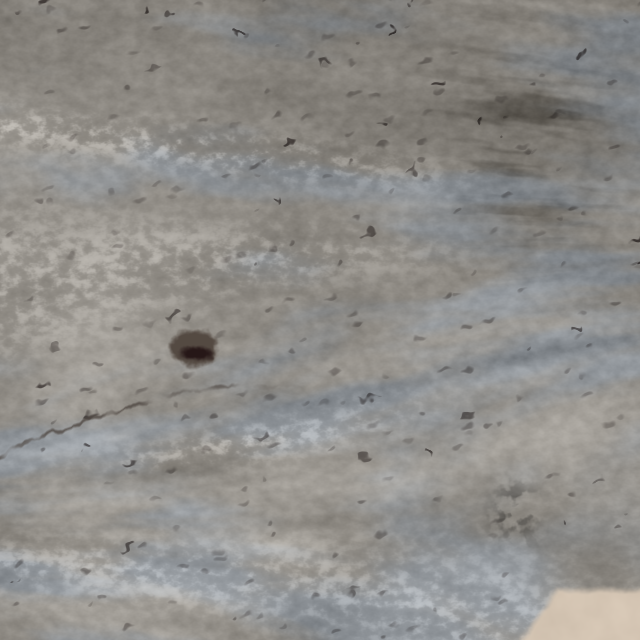
Write a WebGL 1 fragment shader that draws this texture.

```glsl
precision highp float;
// Weathered grey stone: smeared warm and blue-grey layers with pale crust,
// small pits, a hole, a ragged crack and one cream corner.
// Gradient noise is stretched along a bent flow; marks are distance shapes.

uniform vec2 u_resolution;

#define BASE_TONE 0.565
#define BROAD_CONTRAST 0.09
#define STREAK_CONTRAST 0.11
#define GRAIN_CONTRAST 0.065
#define CRUST_STRENGTH 0.13
#define BLUE_STRENGTH 0.85
#define PIT_DEPTH 0.6
#define CRACK_WIDTH 0.0032
#define HOLE_CENTER vec2(0.302, 0.456)
#define CREAM vec3(0.83, 0.77, 0.70)
#define WARM_TINT vec3(0.016, 0.0, -0.026)
#define BLUE_TINT vec3(-0.026, 0.0, 0.028)

vec2 hash2(vec2 c) {
  vec2 q = vec2(dot(c, vec2(127.1, 311.7)), dot(c, vec2(269.5, 183.3)));
  return fract(sin(q) * 43758.5);
}

float gradientCorner(vec2 cell, vec2 corner, vec2 f) {
  float angle = 6.2832 * hash2(cell + corner).x;
  return dot(vec2(cos(angle), sin(angle)), f - corner);
}

float noise(vec2 p) {
  vec2 cell = floor(p), f = fract(p);
  vec2 w = f * f * f * (f * (f * 6.0 - 15.0) + 10.0);
  float low = mix(gradientCorner(cell, vec2(0, 0), f), gradientCorner(cell, vec2(1, 0), f), w.x);
  float high = mix(gradientCorner(cell, vec2(0, 1), f), gradientCorner(cell, vec2(1, 1), f), w.x);
  return 1.4 * mix(low, high, w.y);
}

float fbm(vec2 p) {
  float sum = 0.0, gain = 0.6;
  for (int i = 0; i < 4; i++) {
    sum += gain * noise(p);
    p = mat2(1.6, 0.9, -0.9, 1.6) * p + 7.3;
    gain *= 0.55;
  }
  return sum;
}

float band(float x, float center, float width) {
  float d = (x - center) / width;
  return exp(-d * d);
}

// Scattered oval pits: one candidate per cell, kept with the given chance.
float pits(vec2 p, float cells, float chance, float radius) {
  vec2 q = p * cells + 0.15 * vec2(noise(p * 70.0), noise(p * 70.0 + 31.0));
  vec2 home = floor(q);
  float mask = 0.0;
  for (int j = -1; j <= 1; j++) {
    for (int i = -1; i <= 1; i++) {
      vec2 cell = home + vec2(i, j);
      vec2 place = hash2(cell), kind = hash2(cell + 57.0);
      vec2 d = q - cell - place;
      d.y = (d.y - 0.25 * d.x) * (1.2 + kind.y);
      float size = radius * (0.5 + kind.y);
      float pit = 1.0 - smoothstep(0.4 * size, 1.3 * size, length(d));
      mask = max(mask, pit * step(kind.x, chance) * (0.4 + 0.6 * place.x));
    }
  }
  return mask;
}

// Height measured across the layers, which tilt differently up the surface.
float layerHeight(vec2 p) {
  float slope = mix(-0.25, 0.25, smoothstep(-0.05, 0.4, p.y));
  slope = mix(slope, -0.12, smoothstep(0.38, 0.78, p.y));
  return p.y - slope * (p.x - 0.5);
}

vec3 stone(vec2 p) {
  float v = layerHeight(p);
  float broad = fbm(p * vec2(3.0, 4.0) + 4.0);
  float streak = fbm(vec2(p.x * 3.5, v * 15.0) + 11.0);
  float grain = fbm(p * vec2(42.0, 58.0));
  float tone = BASE_TONE + BROAD_CONTRAST * broad + GRAIN_CONTRAST * grain;
  tone += STREAK_CONTRAST * streak * (0.5 + 0.5 * band(p.y, 0.2, 0.3));
  tone -= 0.075 * smoothstep(0.45, 1.0, p.y + 0.3 * (p.x - 0.5));

  // Dark brushed strokes at upper right.
  float brushed = band(p.x, 0.83, 0.15) * band(p.y, 0.8, 0.2);
  tone -= 0.12 * brushed * smoothstep(0.0, 0.4, fbm(vec2(p.x * 4.0, v * 24.0)));

  // Pale crumbly crust along a few layers.
  float crust = band(v, 0.745, 0.028) + 0.7 * band(v, 0.6, 0.04);
  crust *= 1.0 - smoothstep(0.35, 0.85, p.x);
  crust += 0.9 * band(v, 0.33, 0.03) * band(p.x, 0.38, 0.2) + 0.6 * band(v, 0.08, 0.06);
  tone += CRUST_STRENGTH * crust * smoothstep(-0.15, 0.45, grain + 0.6 * streak);

  // Blue-grey smears against warm stone.
  float smear = fbm(vec2(p.x * 2.5, v * 9.0) + 23.0);
  float blueZone = band(v, 0.36, 0.07) + 0.7 * band(v, 0.08, 0.1);
  blueZone += 0.6 * band(p.x, 0.78, 0.2) * band(p.y, 0.62, 0.1);
  float blue = BLUE_STRENGTH * smoothstep(-0.25, 0.4, smear + 0.5 * blueZone - 0.2);
  tone += 0.03 * blue * (1.0 - 3.0 * band(v, 0.37, 0.025) * smoothstep(0.4, 0.6, p.x));
  return vec3(tone) + mix(WARM_TINT, BLUE_TINT, blue);
}

void main() {
  vec2 p = gl_FragCoord.xy / u_resolution;
  float soft = 1.2 / min(u_resolution.x, u_resolution.y);
  vec3 color = stone(p);

  // Sparse dark pits and fine, fainter pores.
  float dark = pits(p, 13.0, 0.24, 0.10);
  dark = max(dark, 0.5 * pits(p + 3.7, 30.0, 0.22, 0.22));
  color *= 1.0 - PIT_DEPTH * dark * vec3(0.95, 1.0, 1.0);

  // Ragged crack fading out to the right.
  float line = 0.285 + 0.52 * p.x - 0.6 * p.x * p.x + 0.011 * fbm(vec2(p.x * 28.0, 2.5));
  float gap = abs(p.y - line);
  float crack = 1.0 - smoothstep(0.0, CRACK_WIDTH + soft, gap - 0.002 * noise(p * 50.0));
  crack *= (1.0 - smoothstep(0.3, 0.48, p.x)) * smoothstep(-0.6, 0.1, noise(p * 22.0));
  color = mix(color, vec3(0.30, 0.27, 0.25), 0.75 * crack);

  // Rough hole with a deep reddish core.
  vec2 h = p - HOLE_CENTER;
  float rough = 0.009 * fbm(p * 38.0);
  float rim = length(h * vec2(0.9, 1.1)) + rough;
  float core = length((h + vec2(-0.004, 0.009)) * vec2(0.8, 1.7)) + rough;
  color = mix(color, vec3(0.33, 0.29, 0.26), 1.0 - smoothstep(0.026, 0.038, rim));
  color = mix(color, vec3(0.15, 0.09, 0.09), 1.0 - smoothstep(0.010, 0.025, core));

  // Faint chipped scar at lower right.
  float scar = band(p.x, 0.805, 0.035) * band(p.y, 0.2, 0.045);
  color *= 1.0 - 0.4 * scar * smoothstep(-0.1, 0.3, fbm(p * 32.0 + 5.0));

  // Cream corner.
  float corner = min(0.08 - p.y, 0.75 * (p.x - 0.815 - 0.7 * p.y)) + 0.006 * fbm(p * 25.0);
  color = mix(color, CREAM + 0.03 * fbm(p * 18.0), smoothstep(-0.006, 0.009, corner));

  gl_FragColor = vec4(clamp(color, 0.0, 1.0), 1.0);
}
```
